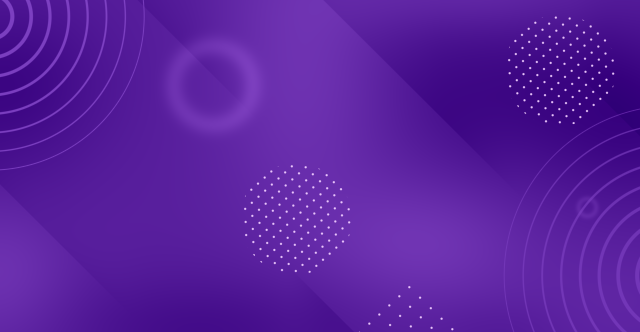
A Shadertoy shader for this background:

```glsl
// Violet backdrop with soft diagonal folds, concentric arcs, blurred rings and dotted patches.

// Soft elliptical spot, 1 at its centre
float spot(vec2 p, vec2 centre, vec2 size) {
    vec2 q = (p - centre) / size;
    return exp(-dot(q, q));
}

// Shadow on one side of a falling diagonal, crisp at the edge and fading away from it
float fold(vec2 p, float offset, float side, float falloff, float px) {
    float d = side * (p.x + p.y - 1.0 - offset) * 0.7071;
    return smoothstep(-px, px, d) * exp(-max(d, 0.0) / falloff);
}

// Concentric arcs whose strokes thicken toward the centre
float arcs(vec2 p, vec2 centre, float radius, float spacing, float px) {
    float r = length(p - centre);
    float cover = 0.0;
    for (int i = 0; i < 8; i++) {
        float k = float(i);
        float halfWidth = 0.0013 + 0.0007 * k;
        float d = abs(r - radius + spacing * k) - halfWidth;
        cover = max(cover, 1.0 - smoothstep(-px, px, d));
    }
    return cover;
}

// Blurred ring
float haloRing(vec2 p, vec2 centre, float radius, float blur) {
    float d = (length(p - centre) - radius) / blur;
    return exp(-d * d);
}

// Skewed lattice of dots, with one dot at the origin
float dots(vec2 p, float scale, float px) {
    mat2 lattice = scale * mat2(0.0415, -0.0028, -0.02, -0.0183);
    vec2 cell = inverse(lattice) * p;
    vec2 offset = lattice * (cell - round(cell));
    return 1.0 - smoothstep(-px, px, length(offset) - 0.0032);
}

// Round patch cut from the lattice
float dotDisc(vec2 p, vec2 centre, float px) {
    vec2 q = p - centre;
    float inside = 1.0 - smoothstep(-px, px, length(q) - 0.167);
    return inside * dots(q - vec2(-0.0125, 0.159), 1.0, px);
}

void mainImage(out vec4 fragColor, in vec2 fragCoord) {
    vec2 p = fragCoord / iResolution.y;
    p.x *= 1.92 * iResolution.y / iResolution.x;
    float px = 0.75 / iResolution.y;

    // Broad light and dark areas
    float tone = 0.48;
    tone += 0.32 * spot(p, vec2(0.92, 0.80), vec2(0.26, 0.50));
    tone += 0.34 * spot(p, vec2(1.28, 0.27), vec2(0.30, 0.20));
    tone += 0.30 * spot(p, vec2(0.00, 0.17), vec2(0.22, 0.22));
    tone += 0.25 * spot(p, vec2(1.40, 1.02), vec2(0.40, 0.12));
    tone += 0.10 * spot(p, vec2(1.85, 0.10), vec2(0.30, 0.20));
    tone -= 0.37 * spot(p, vec2(1.58, 0.72), vec2(0.38, 0.28));
    tone -= 0.30 * spot(p, vec2(1.95, 0.62), vec2(0.25, 0.25));
    tone -= 0.38 * spot(p, vec2(0.02, 0.75), vec2(0.30, 0.25));
    tone -= 0.30 * spot(p, vec2(0.62, 0.00), vec2(0.45, 0.17));
    tone -= 0.10 * spot(p, vec2(1.50, 0.00), vec2(0.20, 0.10));

    // Diagonal folds, each fading out along its length
    tone -= 0.14 * fold(p, 0.4125, 1.0, 0.14, px) * (1.0 - smoothstep(0.55, 0.80, p.x));
    tone -= 0.20 * fold(p, 0.97, 1.0, 0.22, px) * (1.0 - smoothstep(1.30, 1.60, p.x));
    tone -= 0.15 * fold(p, -0.555, 1.0, 0.12, px) * (1.0 - smoothstep(0.15, 0.42, p.x));
    tone -= 0.16 * fold(p, 0.0625, -1.0, 0.18, px) * smoothstep(0.84, 1.00, p.x);
    tone -= 0.12 * fold(p, 1.51, 1.0, 0.20, px) * smoothstep(1.70, 1.85, p.x);

    // Blurred rings
    tone += 0.30 * haloRing(p, vec2(0.64, 0.7425), 0.118, 0.032);
    tone += 0.22 * haloRing(p, vec2(1.7625, 0.375), 0.026, 0.009);

    vec3 indigo = vec3(0.21, 0.0, 0.49);
    vec3 violet = vec3(0.49, 0.25, 0.75);
    vec3 color = mix(indigo, violet, clamp(tone, -0.12, 1.05));

    // Corner arcs
    float topArcs = arcs(p, vec2(-0.03, 0.95), 0.4625, 0.0565, px);
    float lowArcs = arcs(p, vec2(2.025, 0.17), 0.5125, 0.057, px);
    color = mix(color, vec3(0.52, 0.28, 0.79), 0.85 * topArcs);
    color = mix(color, vec3(0.49, 0.25, 0.76), 0.65 * lowArcs);

    // Two dotted discs and a dotted peak at the lower edge
    float dotCover = dotDisc(p, vec2(1.68, 0.788), px);
    dotCover = max(dotCover, dotDisc(p, vec2(0.888, 0.34), px));
    vec2 peak = p - vec2(1.228, 0.135);
    float inPeak = 1.0 - smoothstep(-px, px, abs(peak.x) + peak.y - 0.018);
    dotCover = max(dotCover, inPeak * dots(peak, 1.5, px));
    color = mix(color, vec3(0.94, 0.80, 1.0), 0.95 * dotCover);

    fragColor = vec4(clamp(color, 0.0, 1.0), 1.0);
}
```
